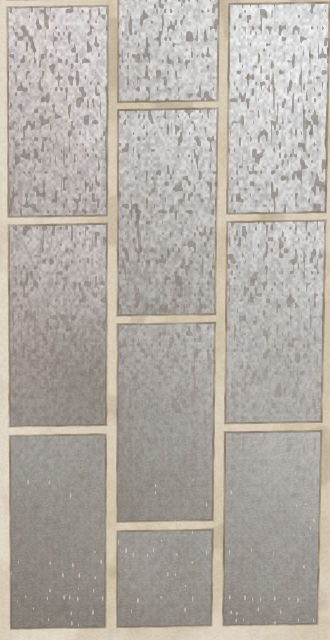
Write a WebGL 2 fragment shader that draws this texture.

```glsl
#version 300 es
precision highp float;
// Tall speckled grey tiles in three staggered columns, set in cream mortar.
uniform vec2 u_resolution;
out vec4 fragColor;

const vec3 GLAZE_LIGHT = vec3(0.84, 0.84, 0.84);
const vec3 GLAZE_DARK = vec3(0.53, 0.51, 0.48);
const vec3 PIT = vec3(0.50, 0.46, 0.43);
const vec3 MORTAR_LIGHT = vec3(0.88, 0.84, 0.78);
const vec3 MORTAR_DARK = vec3(0.80, 0.75, 0.65);
const vec3 GRIME = vec3(0.48, 0.41, 0.33);
const float COLUMNS = 3.0;
const float ROWS = 3.0;

float hash(vec2 p) {
  return fract(sin(dot(p, vec2(127.1, 311.7))) * 43758.5453);
}

float noise(vec2 p) {
  vec2 i = floor(p), f = fract(p);
  f = f * f * (3.0 - 2.0 * f);
  return mix(mix(hash(i), hash(i + vec2(1, 0)), f.x),
             mix(hash(i + vec2(0, 1)), hash(i + vec2(1, 1)), f.x), f.y);
}

float fbm(vec2 p) {
  float sum = 0.0, amp = 0.5;
  for (int i = 0; i < 4; i++) {
    sum += amp * noise(p);
    p = p * 2.03 + 17.3;
    amp *= 0.5;
  }
  return sum / 0.9375;
}

// Depth inside the nearest tile (negative in mortar); yields its cell and local position.
float tileDepth(vec2 p, out vec2 cell, out vec2 local) {
  float pitchX = mix(0.1734, 0.1656, p.y);
  float column = (p.x - mix(0.0033, 0.0080, p.y)) / pitchX;
  cell.x = floor(column);
  // Rows shrink slowly downwards: y = start + a r - b r^2.
  float a = 0.3457, b = 0.00586;
  float y = p.y + 0.015 * (p.x - 0.09) - 0.0045;
  float row = (a - sqrt(a * a - 4.0 * b * y)) / (2.0 * b);
  float shifted = row + 0.526 * mod(cell.x, 2.0);
  cell.y = floor(shifted);
  local = vec2(column - cell.x, shifted - cell.y);
  float pitchY = a - 2.0 * b * row;
  vec2 edge = min(local, 1.0 - local) * vec2(pitchX, pitchY);
  edge.y = min(edge.y, (ROWS - row) * pitchY);
  vec2 inset = edge - mix(vec2(0.0083, 0.0060), vec2(0.0092, 0.0078), p.y);
  float depth = min(inset.x, inset.y);
  return cell.x < 0.0 || cell.x >= COLUMNS ? -0.01 : depth;
}

// Scattered upright flecks, one candidate per grid cell.
float chips(vec2 p, vec2 grid, float density) {
  vec2 g = p * grid, id = floor(g);
  vec2 centre = 0.25 + 0.5 * vec2(hash(id + 3.1), hash(id + 8.7));
  float size = 0.10 + 0.13 * hash(id + 5.3);
  float d = length((fract(g) - centre) * vec2(1.3, 0.75));
  return smoothstep(size, size * 0.45, d) * step(1.0 - density, hash(id));
}

vec3 mortarColor(vec2 p) {
  float stain = smoothstep(0.40, 0.72, fbm(p * vec2(22.0, 13.0)));
  float middle = smoothstep(0.02, 0.16, p.x) * smoothstep(1.02, 0.94, p.y);
  vec3 color = mix(MORTAR_LIGHT, MORTAR_DARK, clamp(0.5 * stain + 0.40 * middle, 0.0, 1.0));
  float spot = smoothstep(0.70, 0.82, noise(p * vec2(28.0, 19.0) + 4.0));
  color = mix(color, GRIME, 0.17 * spot * middle);
  return color + 0.045 * (noise(p * 330.0) - 0.5);
}

// Glaze brightens to the upper right; wear is coarse above, smooth below.
vec3 glazeColor(vec2 p, vec2 cell, vec2 local) {
  float across = p.x / 0.5156;
  float light = 0.76 + 0.36 * across - 0.85 * p.y;
  vec2 shade = (p - vec2(0.15, 0.60)) / vec2(0.10, 0.13);
  light -= 0.17 * exp(-dot(shade, shade));
  light += 0.10 * (hash(cell + 2.0) - 0.5) + 0.16 * (0.5 - local.y);
  light += 0.22 * (fbm(p * vec2(14.0, 9.0)) - 0.5);
  vec3 color = mix(GLAZE_DARK, GLAZE_LIGHT, clamp(light, -0.02, 1.05));
  float warmth = smoothstep(0.55, 0.0, across) * smoothstep(0.72, 0.55, p.y);
  color += warmth * vec3(0.015, -0.010, -0.008);

  float rough = mix(1.0, 0.25, smoothstep(0.30, 0.80, p.y));
  float patchy = 0.10 * (noise(p * 18.0) - 0.5);
  float shine = noise(p * vec2(270.0, 190.0) + 31.0);
  color += 0.16 * rough * (shine - 0.42);
  float pits = smoothstep(0.67, 0.82, noise(p * vec2(240.0, 115.0)) + patchy);
  color = mix(color, PIT, 0.62 * rough * pits);
  float scratch = smoothstep(0.83, 0.92, noise(p * vec2(320.0, 24.0) + 9.0));
  color = mix(color, PIT, 0.55 * rough * scratch * smoothstep(0.40, 0.65, noise(p * 11.0)));
  float low = smoothstep(0.68, 0.98, p.y);
  color = mix(color, MORTAR_LIGHT, 0.6 * chips(p, vec2(85.0, 55.0), 0.28 * low));
  return color + 0.06 * (noise(p * 410.0) - 0.5);
}

void main() {
  // Height is one unit, measured downwards from the top edge.
  vec2 p = gl_FragCoord.xy / u_resolution.y;
  p.y = 1.0 - p.y;
  float pixel = 1.0 / u_resolution.y;
  vec2 cell, local;
  float depth = tileDepth(p, cell, local);
  depth += 0.0014 * (fbm(p * 90.0) - 0.5);

  float tile = smoothstep(-0.6 * pixel, 0.6 * pixel, depth);
  vec3 color = mix(mortarColor(p), glazeColor(p, cell, local), tile);
  // Broken dark line where tile meets mortar.
  float rim = 1.0 - smoothstep(0.0006, 0.0012 + pixel, abs(depth));
  color = mix(color, GRIME, rim * (0.25 + 0.55 * noise(p * 40.0)));
  fragColor = vec4(clamp(color, 0.0, 1.0), 1.0);
}
```
